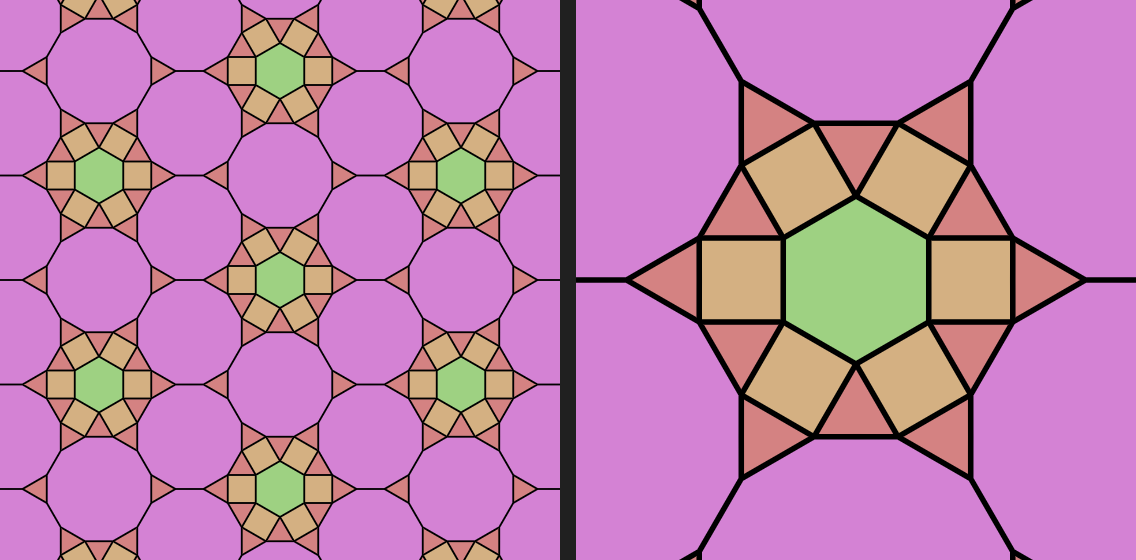
Left, the full canvas; right, a detail of the centre.
Write a WebGL 1 fragment shader that draws this pattern.

```glsl
precision highp float;
// Tiling of regular dodecagons and triangles, all with the same edge length.
// Every second dodecagon in each lattice direction is split into a rosette:
// a hexagon ringed by squares and triangles. Cells are found by lattice folding.

#define EDGE 0.05
#define LINE_WIDTH 0.0033
#define DODECAGON_COLOR vec3(0.83, 0.51, 0.83)
#define SQUARE_COLOR vec3(0.83, 0.69, 0.51)
#define TRIANGLE_COLOR vec3(0.83, 0.51, 0.51)
#define HEXAGON_COLOR vec3(0.62, 0.82, 0.51)
#define LINE_COLOR vec3(0.0)

uniform vec2 u_resolution;

const float PI = 3.14159265;
const float ROOT3 = 1.7320508;
const float HEX_APOTHEM = EDGE * ROOT3 * 0.5;
const float DODECAGON_APOTHEM = HEX_APOTHEM + EDGE;

// Rotates p into the sector around +x; x is then the distance along its axis.
vec2 foldSector(vec2 p, float sectors) {
    float sector = 2.0 * PI / sectors;
    float angle = mod(atan(p.y, p.x + 1e-6) + 0.5 * sector, sector) - 0.5 * sector;
    return length(p) * vec2(cos(angle), sin(angle));
}

// Index of the nearest triangular lattice point, in units of the rectangle.
vec2 nearestCell(vec2 p, vec2 rect) {
    vec2 corner = floor(p / rect + 0.5);
    vec2 middle = floor(p / rect) + 0.5;
    vec2 toCorner = p - corner * rect;
    vec2 toMiddle = p - middle * rect;
    return dot(toCorner, toCorner) < dot(toMiddle, toMiddle) ? corner : middle;
}

// True for cells whose two lattice coordinates are both even.
bool isRosette(vec2 cell) {
    vec2 lattice = floor(vec2(cell.x + cell.y, cell.x - cell.y) + 0.5);
    vec2 parity = mod(lattice, 2.0);
    return parity.x + parity.y < 0.5;
}

void main() {
    float scale = min(u_resolution.x, u_resolution.y);
    vec2 p = (gl_FragCoord.xy - 0.5 * u_resolution) / scale;

    // Position relative to the nearest dodecagon center
    vec2 rect = 2.0 * DODECAGON_APOTHEM * vec2(ROOT3, 1.0);
    vec2 cell = nearestCell(p, rect);
    vec2 local = p - cell * rect;

    // Dodecagon outline; what lies outside it belongs to the gap triangles
    float outline = foldSector(local, 12.0).x - DODECAGON_APOTHEM;
    float lineDistance = abs(outline);
    vec3 color = outline > 0.0 ? TRIANGLE_COLOR : DODECAGON_COLOR;

    // Rosette: hexagon, six squares and the triangles between them
    if (outline < 0.0 && isRosette(cell)) {
        vec2 q = foldSector(local, 6.0);
        float hexagon = q.x - HEX_APOTHEM;
        float squareSide = abs(q.y) - 0.5 * EDGE;
        lineDistance = min(lineDistance, abs(hexagon));
        if (hexagon < 0.0) {
            color = HEXAGON_COLOR;
        } else {
            color = squareSide < 0.0 ? SQUARE_COLOR : TRIANGLE_COLOR;
            lineDistance = min(lineDistance, abs(squareSide));
        }
    }

    // Antialiased edges
    float ink = clamp((0.5 * LINE_WIDTH - lineDistance) * scale + 0.5, 0.0, 1.0);
    gl_FragColor = vec4(mix(color, LINE_COLOR, ink), 1.0);
}
```
